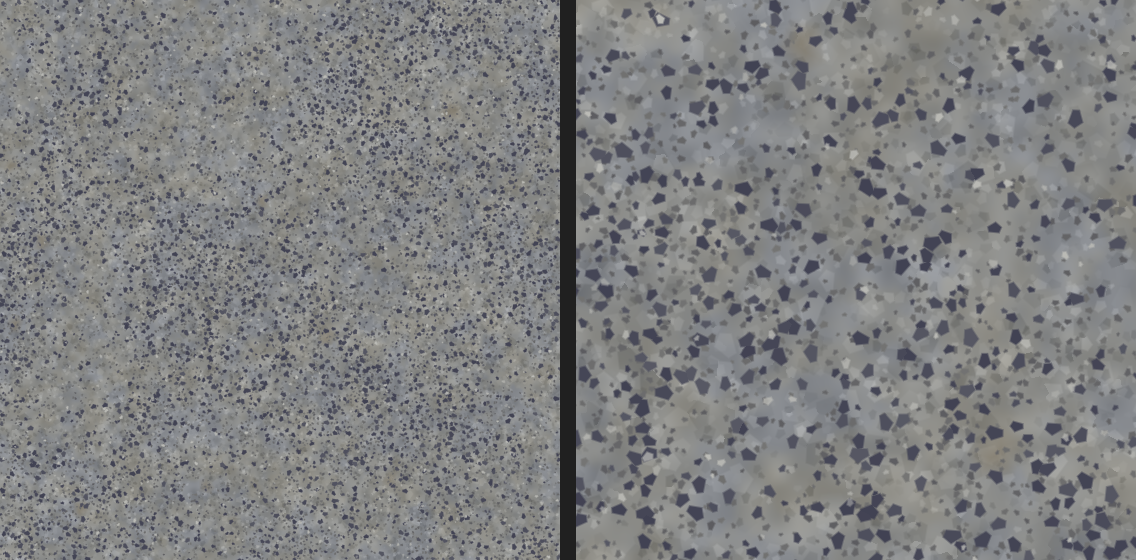
Left, the full canvas; right, a detail of the centre.
Write a Shadertoy shader that draws this texture.

```glsl
const vec3 STONE_GREY = vec3(0.555, 0.558, 0.548);
const vec3 COOL_GREY = vec3(0.525, 0.538, 0.558);
const vec3 WARM_GREY = vec3(0.560, 0.550, 0.515);
const vec3 SLATE_DARK = vec3(0.255, 0.258, 0.325);
const vec3 SLATE_LIGHT = vec3(0.345, 0.350, 0.395);
const vec3 FLECK_DARK = vec3(0.360, 0.360, 0.375);
const vec3 FLECK_LIGHT = vec3(0.460, 0.460, 0.455);
const vec3 QUARTZ = vec3(0.735, 0.735, 0.715);
const vec3 RUST_TAN = vec3(0.510, 0.480, 0.420);

vec3 hash3(vec2 p) {
    vec3 q = fract(p.xyx * vec3(0.1031, 0.1030, 0.0973));
    q += dot(q, q.yxz + 33.33);
    return fract((q.xxy + q.yzz) * q.zyx);
}

float valueNoise(vec2 p) {
    vec2 cell = floor(p), f = fract(p);
    f = f * f * (3.0 - 2.0 * f);
    float low = mix(hash3(cell).x, hash3(cell + vec2(1, 0)).x, f.x);
    float high = mix(hash3(cell + vec2(0, 1)).x, hash3(cell + vec2(1, 1)).x, f.x);
    return mix(low, high, f.y);
}

float cloud(vec2 p) {
    return 0.5 * valueNoise(p) + 0.3 * valueNoise(p * 2.3 + 17.0)
         + 0.2 * valueNoise(p * 5.1 + 41.0);
}

// Mean is near one, so clumping keeps the overall share of grains
float clumpDensity(vec2 uv) {
    return mix(0.35, 1.65, smoothstep(0.25, 0.75, cloud(uv * 6.0 + 5.0)));
}

// Convex chip bounded by five randomly offset sides
float chipDistance(vec2 p, float radius, vec2 id) {
    vec3 shape = hash3(id + 91.0);
    float turn = 6.2832 * shape.x;
    float d = -radius;
    for (int i = 0; i < 5; i++) {
        float side = float(i);
        float angle = turn + side * 1.2566 + 0.5 * shape.y;
        float reach = radius * mix(0.6, 1.25, fract(shape.z * 7.0 + side * 0.618));
        d = max(d, dot(p, vec2(cos(angle), sin(angle))) - reach);
    }
    return d;
}

// Returns coverage and a random tone of the chip found at uv
vec2 chips(vec2 uv, float cells, float seed, float share, vec2 radii,
           float clumping, float edge) {
    vec2 p = uv * cells, home = floor(p);
    vec2 result = vec2(0.0, 0.5);
    for (int y = -1; y <= 1; y++)
    for (int x = -1; x <= 1; x++) {
        vec2 cell = home + vec2(x, y);
        vec2 id = cell + seed;
        vec3 look = hash3(id + 57.0);
        float chance = share;
        if (clumping > 0.0) chance *= mix(1.0, clumpDensity(cell / cells), clumping);
        if (look.x > chance) continue;
        vec3 place = hash3(id);
        vec2 centre = cell + 0.1 + 0.8 * place.xy;
        float d = chipDistance(p - centre, mix(radii.x, radii.y, place.z), id);
        float cover = clamp(0.5 - d / (cells * edge), 0.0, 1.0);
        if (cover > result.x) result = vec2(cover, look.y);
    }
    return result;
}

// Fine matrix of cool and warm greys, with faint pale and dull chips
vec3 stoneMatrix(vec2 uv, float edge) {
    float tint = cloud(uv * 24.0 + 60.0);
    vec3 colour = mix(STONE_GREY, COOL_GREY, smoothstep(0.45, 0.75, tint));
    colour = mix(colour, WARM_GREY, 0.7 * smoothstep(0.5, 0.2, tint));
    colour += 0.07 * (cloud(uv * 9.0 + 130.0) - 0.5);
    colour += 0.09 * (valueNoise(uv * 75.0 + 210.0) - 0.5);
    vec2 broad = chips(uv, 75.0, 300.0, 0.6, vec2(0.25, 0.6), 0.0, edge);
    vec2 fine = chips(uv, 140.0, 500.0, 0.55, vec2(0.2, 0.5), 0.0, edge);
    colour += broad.x * (broad.y - 0.5) * 0.11;
    colour += fine.x * (fine.y - 0.5) * 0.15;
    return colour;
}

void mainImage(out vec4 fragColor, in vec2 fragCoord) {
    vec2 uv = fragCoord / iResolution.y;
    float edge = max(1.2 / iResolution.y, 0.0012);
    vec3 colour = stoneMatrix(uv, edge);

    // Scattered soft rusty spots
    vec2 spot = chips(uv, 6.0, 20.0, 0.3, vec2(0.04, 0.075), 0.0, 0.014);
    colour = mix(colour, RUST_TAN, 0.75 * spot.x);

    // Small dull flecks
    vec2 fleck = chips(uv, 165.0, 700.0, 0.32, vec2(0.15, 0.4), 0.6, edge);
    colour = mix(colour, mix(FLECK_DARK, FLECK_LIGHT, fleck.y), fleck.x);

    // Clumped dark slate chips
    vec2 slate = chips(uv, 100.0, 900.0, 0.36, vec2(0.15, 0.47), 1.0, edge);
    colour = mix(colour, mix(SLATE_DARK, SLATE_LIGHT, slate.y * slate.y), slate.x);

    // Sparse bright quartz
    vec2 quartz = chips(uv, 130.0, 1200.0, 0.045, vec2(0.15, 0.38), 0.0, edge);
    colour = mix(colour, QUARTZ, quartz.x * mix(0.4, 1.0, quartz.y));

    fragColor = vec4(colour, 1.0);
}
```
